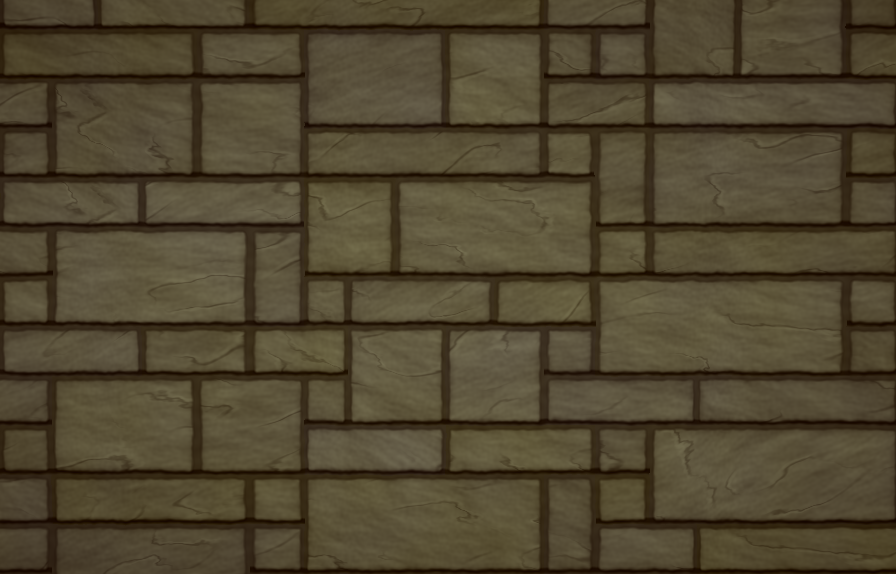
Reproduce this texture procedurally as a WebGL 2 fragment shader.

```glsl
#version 300 es
precision highp float;

uniform vec2 u_resolution;
out vec4 outColor;

const float ROWS = 11.6;        // stone courses in the canvas height
const float STRIP = 6.0;        // columns per strip of tall stones
const float PERIOD = 3.0;       // courses per tall stone slot
const float HALF_JOINT = 0.085;

float hash(vec2 p) {
    vec3 q = fract(vec3(p.xyx) * 0.1031);
    q += dot(q, q.yzx + 33.33);
    return fract((q.x + q.y) * q.z);
}

vec2 gradientAt(vec2 lattice) {
    float angle = 6.2832 * hash(lattice);
    return vec2(cos(angle), sin(angle));
}

float gradientNoise(vec2 p) {
    vec2 i = floor(p), f = p - i;
    vec2 u = f * f * f * (f * (f * 6.0 - 15.0) + 10.0);
    vec2 e = vec2(1.0, 0.0);
    float a = dot(gradientAt(i), f);
    float b = dot(gradientAt(i + e.xy), f - e.xy);
    float c = dot(gradientAt(i + e.yx), f - e.yx);
    float d = dot(gradientAt(i + e.xx), f - e.xx);
    return mix(mix(a, b, u.x), mix(c, d, u.x), u.y);
}

float fbm(vec2 p) {
    float sum = 0.0, amp = 0.6;
    for (int i = 0; i < 4; i++) {
        sum += amp * gradientNoise(p);
        p = mat2(1.6, 1.2, -1.2, 1.6) * p + 7.3;
        amp *= 0.5;
    }
    return sum;
}

// Rectangle (min, max) of the tall stone on a cell, or zero if there is none
vec4 tallStone(vec2 cell) {
    float strip = floor(cell.x / STRIP);
    float shift = mod(strip * 2.0 + floor(hash(vec2(strip, 5.0)) * 1.6), PERIOD);
    float level = floor((cell.y + shift) / PERIOD);
    vec2 slot = vec2(strip, level);
    vec2 origin = vec2(strip * STRIP, level * PERIOD - shift);
    vec2 local = cell - origin;
    float height = hash(slot + 11.0) > 0.87 ? 3.0 : 2.0;
    float left = floor(2.0 * hash(slot + 23.0));
    float right = STRIP - floor(2.0 * hash(slot + 37.0));
    if (local.x < left || local.x >= right || local.y >= height) return vec4(0.0);
    float split = left + 1.0 + floor(6.0 * hash(slot + 51.0));
    if (local.x < split) right = min(right, split);
    else left = split;
    return origin.xyxy + vec4(left, 0.0, right, height);
}

// Joint at column x of a course; outer is the cell on its far side
bool hasJoint(float x, float row, float outer) {
    float group = floor(x / 4.0);
    bool cut = x - 4.0 * group == floor(4.0 * hash(vec2(group, row) + 71.0));
    return cut || tallStone(vec2(outer, row)).z > 0.0;
}

// Tall stone, or a low stone grown sideways to the nearest joints
vec4 stoneAt(vec2 cell) {
    vec4 tall = tallStone(cell);
    if (tall.z > 0.0) return tall;
    float left = cell.x, right = cell.x + 1.0;
    for (int i = 0; i < 8; i++) {
        if (hasJoint(left, cell.y, left - 1.0)) break;
        left -= 1.0;
    }
    for (int i = 0; i < 8; i++) {
        if (hasJoint(right, cell.y, right)) break;
        right += 1.0;
    }
    return vec4(left, cell.y, right, cell.y + 1.0);
}

float roundedBox(vec2 p, vec2 halfSize, float radius) {
    vec2 q = abs(p) - halfSize + radius;
    return length(max(q, 0.0)) + min(max(q.x, q.y), 0.0) - radius;
}

// Split-face relief with slanted creases, as a change of tone
float splitFace(vec2 p, float seed) {
    float tilt = (seed - 0.5) * 0.9;
    vec2 q = mat2(cos(tilt), sin(tilt), -sin(tilt), cos(tilt)) * p;
    q = q * vec2(0.65, 1.5) + seed * 61.0;
    float slope = fbm(q) - fbm(q + vec2(0.03, 0.1));
    float fold = gradientNoise(q * 0.9 + 0.35 * fbm(q * 1.7));
    float patchy = smoothstep(-0.1, 0.3, gradientNoise(q * 0.8 + 19.0));
    float crease = smoothstep(0.045, 0.0, abs(fold));
    float ridge = smoothstep(0.06, 0.0, abs(fold - 0.07));
    return 0.2 * slope + patchy * (0.03 * ridge - 0.075 * crease);
}

vec3 earthColor(float tone, float warmth) {
    return vec3(tone, 1.1 * tone - 0.07, 0.93 * tone - 0.105 - warmth);
}

void main() {
    vec2 uv = gl_FragCoord.xy / u_resolution;
    vec2 p = gl_FragCoord.xy / u_resolution.y * ROWS + 120.0;
    float soft = max(0.035, ROWS / u_resolution.y);

    // Slightly uneven columns and hand-cut edges
    p.x += 0.4 * gradientNoise(vec2(p.x * 0.45, 3.5));
    vec2 w = p + 0.035 * vec2(gradientNoise(p * 2.3), gradientNoise(p * 2.1 + 40.0));
    w += 0.018 * gradientNoise(p * 7.0);
    vec4 rect = stoneAt(floor(w));
    vec2 center = 0.5 * (rect.xy + rect.zw);
    float dist = roundedBox(w - center, 0.5 * (rect.zw - rect.xy) - HALF_JOINT, 0.05);
    float seed = hash(rect.xy + 3.0);

    // Stone face
    float face = 0.394 + 0.035 * (hash(rect.xy + 9.0) - 0.5);
    face += splitFace(p, seed) + 0.045 * fbm(p * 0.9) + 0.02 * gradientNoise(p * 11.0);
    face -= 0.07 * exp(min(dist, 0.0) / 0.06);

    // Mortar, dark beneath the lower edge of each stone
    float mortar = 0.235 + 0.03 * gradientNoise(p * 5.0) - 0.03 * smoothstep(0.06, 0.0, dist);
    float under = smoothstep(0.085, 0.02, abs(w.y - rect.y - 0.075));
    mortar -= 0.11 * under;
    face -= 0.05 * under;

    float tone = mix(face, mortar, smoothstep(-soft, soft, dist));
    vec2 fromCenter = uv * 2.0 - 1.0;
    tone *= 1.0 - 0.14 * dot(fromCenter, fromCenter);
    float warmth = 0.03 * (hash(rect.xy + 17.0) - 0.5) + 0.02 * gradientNoise(p * 0.8);
    outColor = vec4(max(earthColor(tone, warmth), 0.0), 1.0);
}
```
